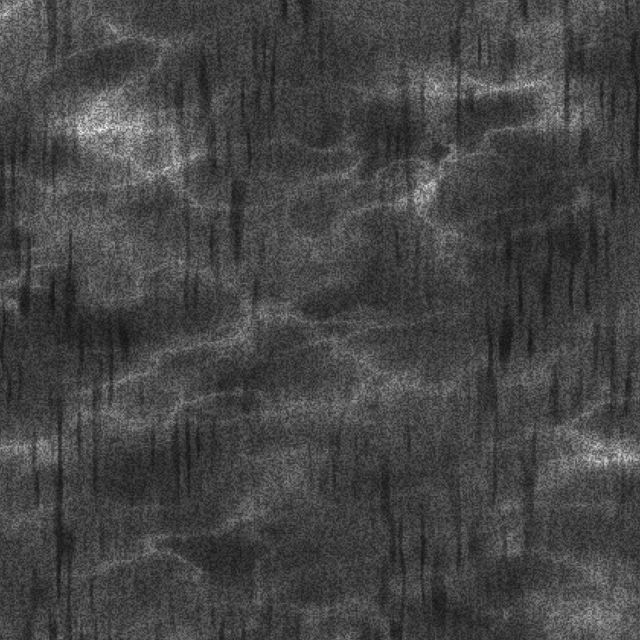
A Shadertoy shader for this texture:

```glsl
#define BASE_TONE 0.222
#define FOLD_SCALE vec2(3.2, 6.4)
#define FOLD_TILT 0.14
#define FOLD_GAIN 0.32
#define CREASE_GAIN 0.22
#define CREST_SHARPNESS 9.0
#define CLOUD_GAIN 0.10
#define STREAK_SCALE vec2(125.0, 13.0)
#define STREAK_DEPTH 0.45
#define GRAIN_SCALE 420.0
#define GRAIN_GAIN 0.72

vec2 hash2(vec2 p) {
    vec3 q = fract(p.xyx * vec3(0.1031, 0.1030, 0.0973));
    q += dot(q, q.yzx + 33.33);
    return fract((q.xx + q.yz) * q.zy);
}

float valueNoise(vec2 p) {
    vec2 cell = floor(p), f = fract(p);
    f = f * f * (3.0 - 2.0 * f);
    float bottom = mix(hash2(cell).x, hash2(cell + vec2(1, 0)).x, f.x);
    float top = mix(hash2(cell + vec2(0, 1)).x, hash2(cell + vec2(1, 1)).x, f.x);
    return mix(bottom, top, f.y);
}

vec2 warp(vec2 p) {
    return vec2(valueNoise(p), valueNoise(p + 37.7)) - 0.5;
}

// Nearest distance, second nearest distance, random value of the nearest cell
vec3 cellular(vec2 p) {
    vec2 home = floor(p);
    vec3 nearest = vec3(9.0, 9.0, 0.0);
    for (int j = -2; j <= 2; j++)
    for (int i = -2; i <= 2; i++) {
        vec2 cell = home + vec2(i, j);
        float d = length(cell + hash2(cell + 71.0) - p);
        if (d < nearest.x) nearest = vec3(d, nearest.x, hash2(cell + 19.0).y);
        else nearest.y = min(nearest.y, d);
    }
    return nearest;
}

// Soft slopes rising to thin bright crests along the cell borders
float folds(vec2 p) {
    p += 0.9 * warp(p * 1.3) + 0.35 * warp(p * 3.1 + 11.0) + 0.12 * warp(p * 8.0);
    vec3 c = cellular(p);
    float gap = c.y - c.x;
    float slope = smoothstep(0.15, 1.0, c.x);
    float crest = exp(-CREST_SHARPNESS * gap);
    float facet = (c.z - 0.5) * smoothstep(0.0, 0.2, gap);
    return slope * (0.45 + 0.6 * crest) + 0.22 * facet;
}

// Patches where the folds stand out
float swell(vec2 p) {
    return 0.2 + 1.0 * smoothstep(0.25, 0.85, valueNoise(p));
}

void mainImage(out vec4 fragColor, in vec2 fragCoord) {
    vec2 uv = fragCoord / iResolution.y;
    vec2 tilted = vec2(uv.x, uv.y - FOLD_TILT * uv.x);

    // Crumpled relief
    vec2 p = tilted * FOLD_SCALE + 5.0;
    float shade = BASE_TONE;
    shade += FOLD_GAIN * folds(p) * swell(tilted * vec2(4.0, 6.0) + 3.0);
    shade += CREASE_GAIN * folds(p * 1.9 + 23.0) * swell(tilted * vec2(6.0, 9.0) + 50.0);
    shade += CLOUD_GAIN * (valueNoise(uv * vec2(5.0, 8.0) + 90.0) - 0.5);

    // Vertical streaks, gathered in patches
    vec2 s = uv * STREAK_SCALE;
    s.x += 0.8 * valueNoise(uv * vec2(30.0, 20.0));
    float thread = valueNoise(s);
    float patches = smoothstep(0.2, 0.8, valueNoise(uv * vec2(11.0, 7.0) + 13.0));
    shade *= 1.0 - STREAK_DEPTH * patches * smoothstep(0.5, 0.95, thread);
    shade *= 1.0 + 0.2 * (valueNoise(s * vec2(1.6, 2.2) + 60.0) - 0.5);

    // Fine grain
    shade *= 1.0 + GRAIN_GAIN * (valueNoise(uv * GRAIN_SCALE + 7.0) - 0.5);

    fragColor = vec4(vec3(clamp(shade, 0.0, 1.0)), 1.0);
}
```
